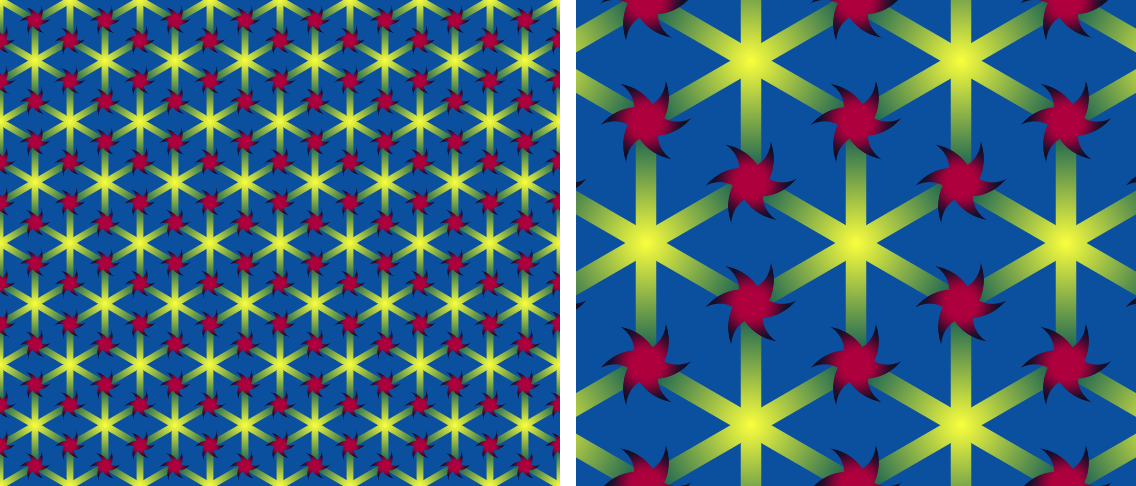
Left, the full canvas; right, a detail of the centre.
A Shadertoy shader for this pattern:

```glsl
// Hexagonal lattice of six-armed yellow stars joined by small swirling red stars on blue.

const float ROOT3 = 1.7320508;
const vec2 REPEATS = vec2(8.0, 4.0);    // whole cells across and down
const vec2 CELL = vec2(1.0, ROOT3);     // one cell holds two lattice points

const vec3 BLUE = vec3(0.045, 0.31, 0.625);
const vec3 YELLOW = vec3(0.98, 1.0, 0.24);
const vec3 GREEN = vec3(0.06, 0.36, 0.33);
const vec3 RED = vec3(0.68, 0.0, 0.24);
const vec3 DARK = vec3(0.06, 0.06, 0.16);

// Offset from the nearest point of the triangular lattice.
vec2 latticeOffset(vec2 p) {
    vec2 a = mod(p + 0.5 * CELL, CELL) - 0.5 * CELL;
    vec2 b = mod(p, CELL) - 0.5 * CELL;
    return dot(a, a) < dot(b, b) ? a : b;
}

// Fold the plane into half a sixth, with the sector axis along +x.
vec2 foldSixths(float angle, float radius) {
    float sector = radians(60.0);
    float a = abs(mod(angle + 0.5 * sector, sector) - 0.5 * sector);
    return radius * vec2(cos(a), sin(a));
}

float polarAngle(vec2 p) {
    return atan(p.y, p.x + (p.x == 0.0 ? 1e-6 : 0.0));
}

// Signed distance to six straight arms, one of them pointing up.
float armsDistance(vec2 p, float halfWidth) {
    return foldSixths(polarAngle(p) - radians(90.0), length(p)).y - halfWidth;
}

// Approximate signed distance to a six-pointed star whose tips are swept sideways.
float swirlDistance(vec2 p, float tipRadius, float notchRadius, float twist) {
    float r = length(p);
    float angle = polarAngle(p) - radians(4.0) - twist * (r - tipRadius);
    vec2 q = foldSixths(angle, r);
    vec2 tip = vec2(tipRadius, 0.0);
    vec2 edge = notchRadius * vec2(0.5 * ROOT3, 0.5) - tip;
    vec2 normal = normalize(vec2(edge.y, -edge.x));
    return dot(q - tip, normal);
}

float coverage(float dist, float pixel) {
    return 1.0 - smoothstep(-0.6 * pixel, 0.6 * pixel, dist);
}

// Paint one family of red stars, darkening towards the tips.
vec3 paintSwirl(vec3 base, vec2 p, float pixel) {
    vec3 ink = mix(RED, DARK, smoothstep(0.06, 0.19, length(p)));
    return mix(base, ink, coverage(swirlDistance(p, 0.215, 0.088, 3.3), pixel));
}

void mainImage(out vec4 fragColor, in vec2 fragCoord) {
    vec2 p = fragCoord / iResolution.xy * REPEATS * CELL;
    float pixel = REPEATS.x / iResolution.x;

    // Yellow arms fading to green
    vec2 center = latticeOffset(p);
    vec3 armColor = mix(YELLOW, GREEN, clamp(length(center) / 0.54, 0.0, 1.0));
    vec3 color = mix(BLUE, armColor, coverage(armsDistance(center, 0.049), pixel));

    // Red stars where three arms meet
    vec2 toJoint = vec2(0.0, 1.0 / ROOT3);
    color = paintSwirl(color, latticeOffset(p - toJoint), pixel);
    color = paintSwirl(color, latticeOffset(p + toJoint), pixel);

    fragColor = vec4(color, 1.0);
}
```
